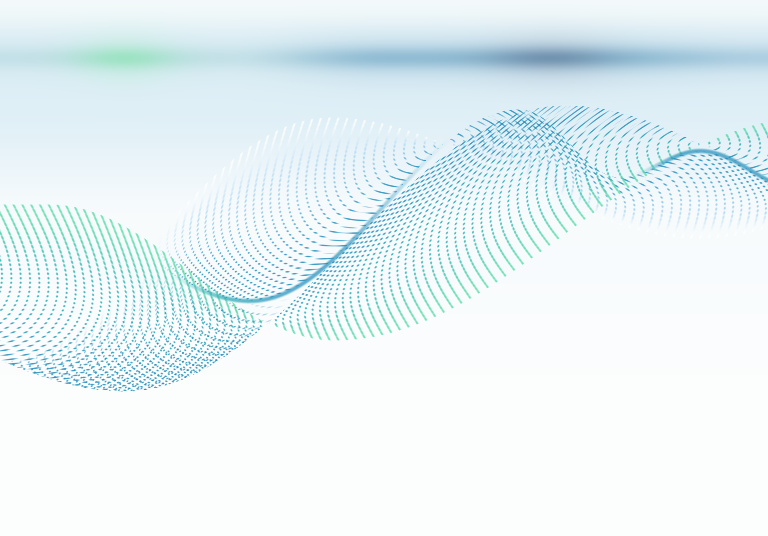
A WebGL 2 fragment shader for this background:

```glsl
#version 300 es
precision highp float;
uniform vec2 u_resolution;
out vec4 outColor;

// Cosine swing between two turning points
float swing(float x, vec2 a, vec2 b) {
  float t = clamp((x - a.x) / (b.x - a.x), 0.0, 1.0);
  return mix(a.y, b.y, 0.5 - 0.5 * cos(3.14159 * t));
}

// Edge curve through four turning points
float edge(float x, vec2 a, vec2 b, vec2 c, vec2 d) {
  return x < b.x ? swing(x, a, b) : x < c.x ? swing(x, b, c) : swing(x, c, d);
}

// Beaded strands spanning two edges: x = coverage, y = position across
vec2 sheet(vec2 p, float from, float to, float lean, float hook, float px) {
  float side = to < from ? -1.0 : 1.0;
  float rise = p.y - from;
  float across = clamp(rise * side / max(abs(to - from), 0.02), 0.0, 1.0);
  float strand = (p.x - rise * (lean + hook * across * across)) / 0.088;
  float density = max(length(vec2(dFdx(strand), dFdy(strand))), 0.001);
  float stretch = mix(0.3, 1.0, smoothstep(0.1, 0.55, across));
  vec2 bead = vec2((fract(strand) - 0.5) * px / density,
                   (fract(rise / 0.045) - 0.5) * 0.045 * stretch);
  float dots = 1.0 - smoothstep(0.010 - 0.75 * px, 0.010 + 0.75 * px, length(bead));
  dots = mix(dots, 0.4, smoothstep(0.35, 0.8, density));
  float inside = smoothstep(0.0, px, min(rise * side, (to - p.y) * side));
  return vec2(dots * inside, across);
}

// Pale sky with a blurred band of colour
vec3 backdrop(vec2 p) {
  vec3 sky = mix(vec3(0.99, 0.992, 0.994), vec3(0.97, 0.984, 0.99), smoothstep(1.0, 3.2, p.y));
  sky = mix(sky, vec3(0.875, 0.937, 0.966), smoothstep(3.1, 4.3, p.y));
  sky = mix(sky, vec3(0.955, 0.978, 0.98), smoothstep(4.85, 5.37, p.y));
  vec3 band = mix(vec3(0.77, 0.88, 0.91), vec3(0.57, 0.74, 0.83), smoothstep(2.3, 3.9, p.x));
  band = mix(band, vec3(0.68, 0.81, 0.88), smoothstep(6.0, 7.6, p.x));
  band = mix(band, vec3(0.62, 0.89, 0.77), exp(-pow((p.x - 1.25) / 0.5, 2.0)));
  band = mix(band, vec3(0.45, 0.58, 0.69), exp(-pow((p.x - 5.5) / 0.6, 2.0)));
  float height = p.y - 4.78;
  float glow = 0.65 * exp(-height * height / 0.012) + 0.35 * exp(-height * height / 0.07);
  return mix(sky, band, glow);
}

void main() {
  // The canvas is 7.68 units wide
  float px = 7.68 / u_resolution.x;
  vec2 p = gl_FragCoord.xy * px;
  vec3 blue = vec3(0.12, 0.55, 0.73);
  vec3 teal = vec3(0.15, 0.67, 0.70);
  vec3 green = vec3(0.38, 0.87, 0.67);

  float greenEdge = edge(p.x, vec2(-2.0, 3.32), vec2(0.5, 3.32), vec2(3.35, 1.95), vec2(8.1, 4.19));
  float blueEdge = edge(p.x, vec2(-1.7, 2.26), vec2(1.25, 1.44), vec2(5.65, 4.31), vec2(9.0, 3.21));
  float paleEdge = edge(p.x, vec2(-0.3, 1.69), vec2(3.3, 4.19), vec2(7.0, 2.97), vec2(10.0, 3.87));
  float fold = p.x < 5.2
    ? edge(p.x, vec2(-1.0, 3.22), vec2(0.4, 3.22), vec2(2.5, 2.35), vec2(5.2, 4.27))
    : edge(p.x, vec2(5.2, 4.27), vec2(6.2, 3.59), vec2(7.0, 3.85), vec2(8.0, 3.47));

  vec3 color = backdrop(p);

  // Pale veil
  vec2 veil = sheet(p, paleEdge, fold, 0.35, -0.7, px);
  vec3 veilColor = mix(vec3(1.0), vec3(0.70, 0.85, 0.95), smoothstep(0.0, 0.35, veil.y));
  veilColor = mix(veilColor, blue, smoothstep(0.25, 0.85, veil.y));
  color = mix(color, veilColor, 0.85 * veil.x * smoothstep(1.5, 2.0, p.x));

  // Main ribbon, green to blue
  vec2 ribbon = sheet(p, greenEdge, blueEdge, -0.5, 0.8, px);
  vec3 ribbonColor = mix(green, teal, smoothstep(0.0, 0.5, ribbon.y));
  ribbonColor = mix(ribbonColor, blue, smoothstep(0.5, 0.95, ribbon.y));
  color = mix(color, ribbonColor, 0.85 * ribbon.x);

  // Crossing strands at the lower left
  vec2 weave = sheet(p, paleEdge, blueEdge, 0.35, -0.6, px);
  float below = smoothstep(0.0, 0.1, fold - p.y) * (1.0 - smoothstep(2.2, 3.0, p.x));
  color = mix(color, blue, 0.8 * weave.x * below * smoothstep(0.15, 0.8, weave.y));

  // Gathered strands along the fold
  float slope = dFdx(fold) / px;
  float crease = abs(p.y - fold) / sqrt(1.0 + slope * slope);
  float reach = smoothstep(1.6, 2.3, p.x) * (1.0 - smoothstep(3.2, 4.6, p.x))
              + smoothstep(6.3, 6.8, p.x);
  vec3 creaseColor = mix(teal, blue, smoothstep(2.0, 3.0, p.x));
  color = mix(color, creaseColor, 0.7 * reach * (1.0 - smoothstep(0.005, 0.025 + px, crease)));

  outColor = vec4(color, 1.0);
}
```
